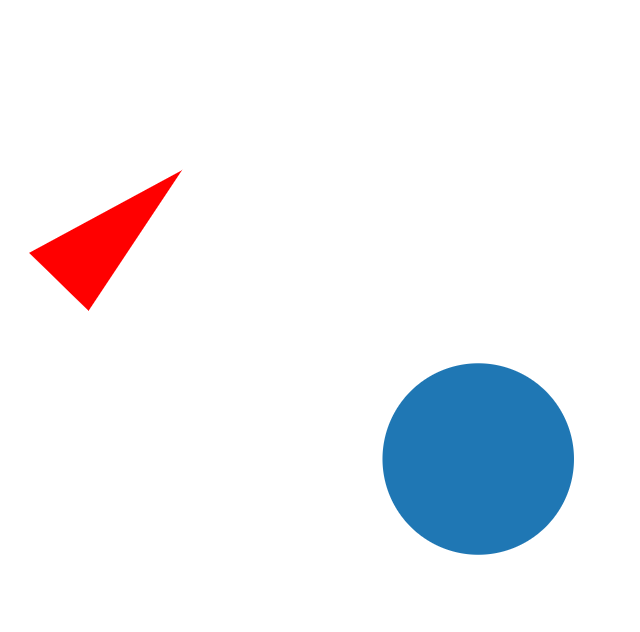
Reproduce this background procedurally as a Shadertoy shader.

```glsl
#define PAPER vec3(1.0)
#define DISC_COLOR vec3(0.122, 0.467, 0.706)
#define TRIANGLE_COLOR vec3(1.0, 0.0, 0.0)
#define DISC_CENTER vec2(0.7567, 0.2737)
#define DISC_RADIUS 0.1515
#define CORNER_LEFT vec2(0.0461, 0.5999)
#define CORNER_TOP vec2(0.2879, 0.7306)
#define CORNER_BOTTOM vec2(0.1401, 0.5082)

// Signed distance to the line a-b, positive on its left side
float lineDistance(vec2 p, vec2 a, vec2 b) {
    vec2 along = normalize(b - a);
    return dot(p - a, vec2(-along.y, along.x));
}

// Clockwise corners: the inside is negative
float triangleDistance(vec2 p, vec2 a, vec2 b, vec2 c) {
    return max(lineDistance(p, a, b),
               max(lineDistance(p, b, c), lineDistance(p, c, a)));
}

// Antialiased coverage over one pixel
float coverage(float dist, float pixel) {
    return clamp(0.5 - dist / pixel, 0.0, 1.0);
}

void mainImage(out vec4 fragColor, in vec2 fragCoord) {
    // Units of canvas height
    float pixel = 1.0 / iResolution.y;
    vec2 p = fragCoord * pixel;

    float disc = length(p - DISC_CENTER) - DISC_RADIUS;
    float wedge = triangleDistance(p, CORNER_LEFT, CORNER_TOP, CORNER_BOTTOM);

    // Layers
    vec3 color = mix(PAPER, DISC_COLOR, coverage(disc, pixel));
    color = mix(color, TRIANGLE_COLOR, coverage(wedge, pixel));
    fragColor = vec4(color, 1.0);
}
```
